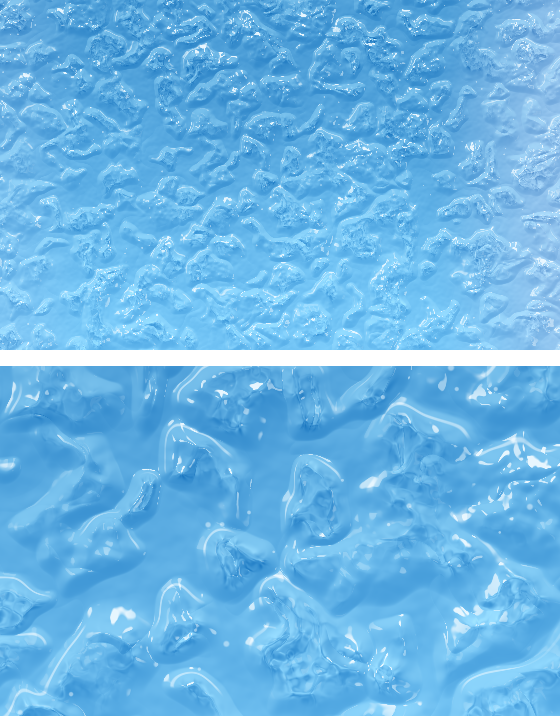
Top, the full canvas; bottom, a detail of the centre.
Write a Shadertoy shader that draws this texture.

```glsl
// Glossy blue gel over lumpy ice: a height field of stretched random domes
// with crumpled noise on top gives normals, which drive soft shading,
// crushed-ice facets, thin bright rims and small hard-edged white glints.

#define LUMPS 11.5          // lump cells per canvas height
#define LUMP_HEIGHT 0.022
#define CRUMPLE 0.016       // height of the facets on the lumps
#define WARP 0.06           // irregularity of the lump outlines
#define GLINT_SHARPNESS 20.0
#define GLINT_STRENGTH 1.0
#define RIM_STRENGTH 0.55
#define SHADE 0.135
#define CRYSTAL 0.17        // contrast of the ice inside the lumps
#define SHEEN 0.22
#define BUBBLES 46.0        // bubble cells per canvas height

const vec3 DEEP_BLUE = vec3(0.30, 0.62, 0.845);
const vec3 BRIGHT_BLUE = vec3(0.455, 0.775, 0.965);
const vec3 LAVENDER = vec3(0.60, 0.77, 0.93);
const vec3 SKY = vec3(0.64, 0.88, 0.99);
const mat2 TURN = mat2(0.8, 0.6, -0.6, 0.8);

float hash(vec2 p) {
    return fract(sin(dot(p, vec2(127.1, 311.7))) * 43758.5453);
}

vec2 hash2(vec2 p) {
    return vec2(hash(p), hash(p + 57.3));
}

float noise(vec2 p) {
    vec2 i = floor(p), f = fract(p);
    f = f * f * (3.0 - 2.0 * f);
    return mix(mix(hash(i), hash(i + vec2(1, 0)), f.x),
               mix(hash(i + vec2(0, 1)), hash(i + vec2(1, 1)), f.x), f.y);
}

// Smooth union of randomly turned, stretched domes, 0 in the channels
float lumps(vec2 p) {
    vec2 cell = floor(p);
    float gap = 1.0;
    for (int y = -1; y <= 1; y++)
    for (int x = -1; x <= 1; x++) {
        vec2 id = cell + vec2(x, y);
        vec2 d = p - id - 0.15 - 0.7 * hash2(id);
        float angle = 6.2832 * hash(id + 11.7);
        d *= mat2(cos(angle), sin(angle), -sin(angle), cos(angle));
        d.x *= mix(0.7, 1.05, hash(id + 23.1));
        d.y *= 1.2;
        float radius = mix(0.35, 0.78, hash(id + 31.9));
        gap *= 1.0 - 0.9 * smoothstep(radius, radius * 0.35, length(d));
    }
    return 1.0 - gap;
}

// Returns height in x and lump coverage in y
vec2 surface(vec2 p) {
    vec2 bend = vec2(noise(p * 14.0), noise(p * 14.0 + 40.0)) - 0.5;
    bend += 0.5 * (vec2(noise(p * 33.0 + 9.0), noise(p * 33.0 + 70.0)) - 0.5);
    float lump = lumps((p + WARP * bend) * LUMPS);
    vec2 q = TURN * p;
    float facets = abs(noise(q * 27.0 + 2.0 * bend) - 0.5) * 1.5;
    facets += 0.75 * noise(TURN * q * 56.0 + bend);
    facets += 0.42 * noise(TURN * TURN * q * 112.0);
    float swell = noise(q * 17.0 + 80.0);
    float height = LUMP_HEIGHT * lump + 0.014 * swell;
    height += CRUMPLE * facets * (0.2 + 0.8 * lump);
    return vec2(height, lump);
}

// Hard-edged reflection of a lamp seen where the slope faces it
float glint(vec2 slope, vec2 lamp, float sharpness) {
    vec2 d = slope - lamp;
    return smoothstep(0.5, 0.85, exp(-dot(d, d) * sharpness));
}

// Tiny bright specks, denser toward the top
float bubbles(vec2 p) {
    vec2 id = floor(p * BUBBLES);
    vec2 d = fract(p * BUBBLES) - 0.25 - 0.5 * hash2(id + 3.0);
    float radius = mix(0.08, 0.19, hash(id + 8.0));
    float speck = smoothstep(radius, radius * 0.4, length(d));
    return speck * step(hash(id + 19.0), 0.02 + 0.12 * p.y * p.y);
}

// Crushed-ice grain seen through the gel, about -1 to 1
float crystals(vec2 p, vec2 refraction) {
    vec2 q = TURN * p * 75.0 + 2.0 * refraction;
    float grain = noise(q) + 0.7 * noise(TURN * q * 1.9 + 13.0);
    return (grain - 0.85) * 1.6;
}

void mainImage(out vec4 fragColor, in vec2 fragCoord) {
    vec2 p = fragCoord / iResolution.y;
    vec2 uv = fragCoord / iResolution.xy;

    // Normal from finite differences
    vec2 e = vec2(0.0015, 0.0);
    vec2 here = surface(p);
    vec2 grad = vec2(surface(p + e.xy).x, surface(p + e.yx).x) - here.x;
    vec3 n = normalize(vec3(-grad / e.x, 1.0));

    // Broad colour: bright below, deep above, lavender at the sides
    float drift = 0.25 * (noise(p * 3.0) - 0.5);
    vec3 col = mix(BRIGHT_BLUE, DEEP_BLUE, smoothstep(0.0, 0.92, uv.y + drift));
    float side = smoothstep(0.76, 1.02, uv.x + 0.3 * drift);
    side += 0.3 * smoothstep(0.18, 0.0, uv.x);
    col = mix(col, LAVENDER, 0.85 * min(side, 1.0));

    // Body shading, ice grain and sheen on steep upward faces
    float facing = dot(n.xy, normalize(vec2(-0.25, 1.0)));
    col += SHADE * facing * vec3(0.85, 0.68, 0.42);
    float inside = smoothstep(0.35, 0.85, here.y) * smoothstep(0.3, 0.65, noise(p * 13.0 + 33.0));
    col += CRYSTAL * inside * crystals(p, n.xy) * vec3(0.8, 0.65, 0.4);
    float steep = 1.0 - n.z;
    col = mix(col, SKY, SHEEN * smoothstep(0.04, 0.35, steep) * smoothstep(-0.4, 0.5, facing));

    // Glints from several lamps, gathered in patches
    float patches = smoothstep(0.32, 0.66, noise(p * 16.0 + 21.0));
    float shine = glint(n.xy, vec2(0.05, 0.66), GLINT_SHARPNESS);
    shine += 0.75 * glint(n.xy, vec2(-0.58, 0.35), GLINT_SHARPNESS);
    shine += 0.5 * glint(n.xy, vec2(0.6, -0.2), GLINT_SHARPNESS * 1.3);
    shine *= GLINT_STRENGTH * (0.2 + 0.8 * patches);

    // Thin curved reflections along the gel lip of the lumps
    float lip = smoothstep(0.09, 0.02, abs(here.y - 0.27));
    float broken = smoothstep(0.45, 0.62, noise(p * 22.0 + 61.0));
    shine += RIM_STRENGTH * lip * broken * smoothstep(-0.1, 0.45, facing);
    shine += 0.5 * bubbles(p);
    col = mix(col, vec3(0.93, 0.975, 1.0), clamp(shine, 0.0, 0.95));

    fragColor = vec4(clamp(col, 0.0, 1.0), 1.0);
}
```
